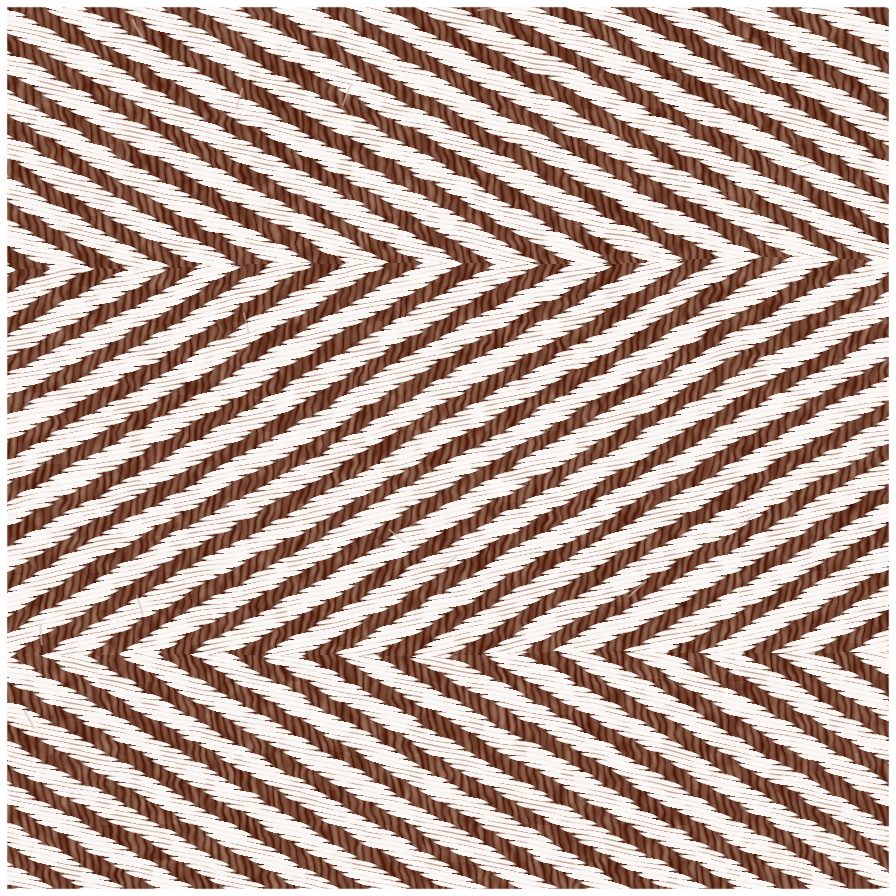
A three.js fragment shader for this texture:

```glsl
// Woven zigzag twill: diagonal brown and white bands that turn at two folds.
// A folded stripe phase picks the band; white yarns run almost level and end
// in tapered fingers, brown strands stand upright between them.
varying vec2 vUv;

const vec3 WHITE = vec3(0.99, 0.982, 0.975);
const vec3 PALE  = vec3(0.83, 0.75, 0.71);
const vec3 TAN   = vec3(0.70, 0.55, 0.47);
const vec3 DARK  = vec3(0.30, 0.095, 0.03);

const float MARGIN = 0.008;       // plain white border
const float STRIPES = 12.0;       // bands across
const float SLOPE = 0.57;         // rise of a band per unit across
const float FOLD_LOW = 0.270;     // height of left-pointing tips
const float FOLD_HIGH = 0.700;    // height of right-pointing tips
const float FOLD_TILT = 0.012;    // upper fold climbs to the right
const float WHITE_CENTRE = 0.94;  // stripe phase at the middle of a white band
const float WHITE_HALF = 0.275;   // half width of a white band, in phase
const float ROWS = 180.0;         // white yarns up the cloth
const float ROW_TILT = 0.20;      // slant of the white yarns
const float STRANDS = 118.0;      // brown strands across
const float STRAND_LEAN = 0.14;
const float TAPER = 0.075;        // narrowing of the yarn ends
const float RAGGED = 0.085;       // uneven length of the yarn ends
const float WOBBLE = 0.007;       // hand-woven drift
const float SOFT = 0.026;         // edge softness, in phase
const int FIBRES = 14;            // stray loose hairs

float hash(vec2 p) {
  vec3 q = fract(vec3(p.xyx) * 0.1031);
  q += dot(q, q.yzx + 33.33);
  return fract((q.x + q.y) * q.z);
}

float noise(vec2 p) {
  vec2 i = floor(p), f = fract(p);
  f = f * f * (3.0 - 2.0 * f);
  return mix(mix(hash(i), hash(i + vec2(1.0, 0.0)), f.x),
             mix(hash(i + vec2(0.0, 1.0)), hash(i + 1.0), f.x), f.y);
}

float segmentDistance(vec2 p, vec2 a, vec2 b) {
  vec2 d = b - a;
  return length(p - a - d * clamp(dot(p - a, d) / dot(d, d), 0.0, 1.0));
}

// Stripe coordinate, mirrored at both folds
float stripePhase(vec2 p, float high) {
  float fold = abs(abs(p.y - FOLD_LOW) - (high - FOLD_LOW));
  return STRIPES * (p.x + fold / SLOPE);
}

// Upright brown strands with fibrous shading
vec3 brownStrands(vec2 p, float dir) {
  float u = STRANDS * (p.x - dir * STRAND_LEAN * p.y);
  u += 0.55 * (noise(p * vec2(70.0, 95.0)) - 0.5);
  float id = floor(u);
  float roundness = sin(3.14159 * fract(u));
  float fibre = noise(vec2(u * 2.2, p.y * 75.0 + id * 3.7));
  float tone = -0.04 + 0.52 * roundness + 0.48 * (fibre - 0.35);
  tone += 0.16 * (hash(vec2(id, floor(p.y * 25.0))) - 0.5);
  return mix(DARK, TAN, clamp(tone, 0.0, 1.0));
}

// Level white yarns with broken shadows in the gaps
vec3 whiteYarns(vec2 p, float row, float across) {
  float gap = smoothstep(0.45, 1.0, abs(across));
  float broken = smoothstep(0.46, 0.76, noise(vec2(p.x * 60.0, row * 7.3)));
  vec3 yarn = mix(WHITE, PALE, 0.16 * gap + 0.08 * noise(p * 210.0));
  return mix(yarn, TAN, 0.75 * gap * broken);
}

void main() {
  // Slow drift plus fine unevenness
  vec2 drift = vec2(noise(vUv * 6.0), noise(vUv * 6.0 + 41.0)) - 0.5;
  vec2 ripple = vec2(noise(vUv * 27.0 + 9.0), noise(vUv * 27.0 + 73.0)) - 0.5;
  vec2 p = vUv + WOBBLE * drift + 0.4 * WOBBLE * ripple;

  float high = FOLD_HIGH + FOLD_TILT * p.x;
  float dir = (p.y > FOLD_LOW && p.y < high) ? 1.0 : -1.0;

  // Row of white yarn, and the stripe phase along its centre line
  float r = ROWS * (p.y - dir * ROW_TILT * p.x);
  float row = floor(r);
  float across = 2.0 * fract(r) - 1.0;
  float phase = stripePhase(p - vec2(0.0, 0.5 * across / ROWS), high);
  float band = phase - WHITE_CENTRE + 0.5;
  float offset = fract(band) - 0.5;

  // Tapered, ragged yarn ends
  float ragged = hash(vec2(row, floor(band) * 2.0 + step(0.0, offset))) - 0.5;
  float inside = WHITE_HALF + RAGGED * ragged + 0.02
               - TAPER * across * across - abs(offset);
  float cover = smoothstep(-SOFT, SOFT, inside);

  // Brown sinks into shade beside the white yarn
  vec3 brown = brownStrands(p, dir);
  brown *= 1.0 - 0.16 * (1.0 - smoothstep(0.0, 0.09, -inside));
  vec3 color = mix(brown, whiteYarns(p, row, across), cover);

  // Loose hairs
  for (int i = 0; i < FIBRES; i++) {
    float k = float(i);
    vec2 a = vec2(hash(vec2(k, 5.0)), hash(vec2(k, 17.0)));
    float angle = 6.28318 * hash(vec2(k, 29.0));
    vec2 b = a + 0.022 * vec2(cos(angle), sin(angle));
    float d = segmentDistance(p + 0.5 * WOBBLE * ripple, a, b);
    color = mix(color, PALE, 0.6 * (1.0 - smoothstep(0.0003, 0.0018, d)));
  }

  // White border
  vec2 edge = min(vUv, 1.0 - vUv);
  float cloth = smoothstep(-0.001, 0.001, min(edge.x, edge.y) - MARGIN);
  gl_FragColor = vec4(mix(vec3(1.0), color, cloth), 1.0);
}
```
